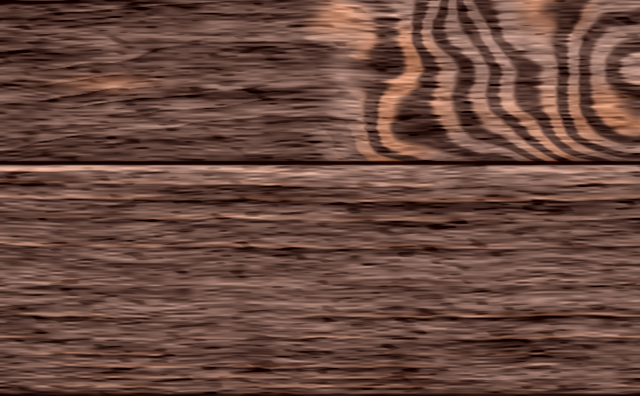
Reproduce this texture procedurally as a Shadertoy shader.

```glsl
// Two weathered brown planks split by a dark horizontal seam.
// Stretched noise gives the raised fibres, sharp ridges of a phase field give
// the growth rings, and a warped phase field gives the figured upper right.
#define SEAM_Y 0.588
#define BASE_TONE 0.445
#define FIBRE_CONTRAST 0.52
#define RELIEF_CONTRAST 0.42
#define CRACK_DEPTH 0.16
#define RING_LIGHT 0.25
#define RING_DARK 0.27
#define FIGURE_START 0.80
#define FIGURE_BANDS 6.5
#define WARM_TINT vec3(0.09, 0.0, -0.07)

float hash(vec2 p) {
    return fract(sin(dot(p, vec2(127.1, 311.7))) * 43758.5453);
}

float noise(vec2 p) {
    vec2 i = floor(p), f = fract(p);
    f = f * f * (3.0 - 2.0 * f);
    return mix(mix(hash(i), hash(i + vec2(1, 0)), f.x),
               mix(hash(i + vec2(0, 1)), hash(i + vec2(1, 1)), f.x), f.y);
}

float fbm(vec2 p) {
    float sum = 0.0, amp = 0.5;
    for (int i = 0; i < 4; i++) {
        sum += amp * noise(p);
        p = p * 2.03 + 17.3;
        amp *= 0.5;
    }
    return sum / 0.9375;
}

// Long horizontal fibres, from broad streaks to hair-thin lines
float fibres(vec2 p) {
    p.y += 0.012 * noise(p * vec2(5.0, 8.0));
    return 0.35 * noise(p * vec2(3.0, 42.0))
         + 0.35 * noise(p * vec2(11.0, 95.0) + 31.0)
         + 0.30 * noise(p * vec2(28.0, 190.0) + 57.0);
}

// Growth ring edge: x is the light ridge, y the dark groove beneath it
vec2 ringEdge(float phase, float slope) {
    float above = fract(phase) / slope;
    float below = (1.0 - fract(phase)) / slope;
    return vec2(exp(-above / 0.005) * smoothstep(0.0, 0.003, above),
                exp(-below / 0.010) * smoothstep(0.0, 0.003, below));
}

// Lower plank: straight rings, wide in the middle and dense at the bottom
float lowerTone(vec2 p, float grain, out float warmth) {
    float d = p.y - 0.31 + 0.035 * (fbm(p * vec2(1.6, 2.0)) - 0.5)
            + 0.005 * (noise(p * vec2(16.0, 7.0)) - 0.5);
    float slope = 10.0 + 400.0 * d * d;
    vec2 ring = ringEdge(10.0 * d + 133.0 * d * d * d + 0.3, slope);
    float breaks = smoothstep(0.2, 0.7, noise(p * vec2(6.0, 32.0)));
    float streak = noise(p * vec2(1.5, 24.0) + 9.0) - 0.5;
    warmth = ring.x * breaks;
    float lip = smoothstep(0.548, 0.572, p.y + 0.02 * (grain - 0.5));
    return BASE_TONE + RING_LIGHT * ring.x * breaks
         - RING_DARK * ring.y * (0.5 + 0.5 * breaks)
         + 0.15 * streak * smoothstep(0.0, 0.12, abs(d)) + 0.22 * lip;
}

// Upper plank: wavy dark grain on the left, swirling bands on the right
float upperTone(vec2 p, float grain, out float warmth) {
    float wave = 26.0 * p.y + 3.5 * fbm(p * vec2(1.8, 4.0) + 3.0) - 2.0 * p.x;
    vec2 ring = ringEdge(wave, 26.0);
    float breaks = smoothstep(0.3, 0.75, noise(p * vec2(5.0, 20.0) + 8.0));
    vec2 knot = (p - vec2(0.27, 0.79)) / vec2(0.12, 0.022);
    float glow = exp(-dot(knot, knot));
    float plain = BASE_TONE - 0.05 + 0.12 * (fbm(p * vec2(2.0, 9.0)) - 0.5)
                + breaks * (0.14 * ring.x - 0.25 * ring.y) + 0.16 * glow;

    vec2 eye = p - vec2(1.54, 0.79);
    float phase = FIGURE_BANDS * p.x + 2.4 * noise(p * vec2(4.0, 5.0))
                + 0.8 * noise(p * vec2(10.0, 12.0)) + 0.35 * (grain - 0.5)
                - 2.2 * exp(-(p.y - SEAM_Y) * 13.0)
                + 2.6 * exp(-26.0 * dot(eye, eye));
    float band = smoothstep(0.15, 0.8, 0.5 + 0.5 * cos(6.2832 * phase));
    float patches = noise(p * vec2(5.0, 7.0) + 21.0);
    float pale = exp(-pow((p.x - 0.86) / 0.06, 2.0));
    float figured = mix(0.31, 0.57 + 0.12 * patches, max(band, 0.75 * pale));

    float side = p.x + 0.12 * (noise(p * vec2(4.0, 9.0)) - 0.5);
    float blend = smoothstep(FIGURE_START - 0.05, FIGURE_START + 0.05, side);
    warmth = mix(0.7 * glow, band * smoothstep(0.3, 0.8, patches), blend);
    return mix(plain, figured, blend);
}

void mainImage(out vec4 fragColor, in vec2 fragCoord) {
    vec2 p = fragCoord / iResolution.y;
    float grain = fibres(p);
    float relief = grain - fibres(p + vec2(0.001, 0.004));

    float warmLow, warmHigh;
    float low = lowerTone(p, grain, warmLow);
    float high = upperTone(p, grain, warmHigh);
    float upper = smoothstep(-0.002, 0.002, p.y - SEAM_Y);
    float tone = mix(low, high, upper);
    float warmth = mix(warmLow, warmHigh, upper);

    // Fibre texture and short slanted cracks
    tone += FIBRE_CONTRAST * (grain - 0.5) + RELIEF_CONTRAST * relief;
    float crack = noise(vec2(22.0 * p.x + 35.0 * p.y, 125.0 * p.y - 9.0 * p.x));
    tone -= CRACK_DEPTH * smoothstep(0.66, 0.92, crack);

    // Rounded shade above the seam, the seam itself and the bottom edge
    float rise = p.y - SEAM_Y;
    tone *= 1.0 - 0.5 * upper * exp(-max(rise, 0.0) / 0.016);
    tone *= mix(0.12, 1.0, smoothstep(0.002, 0.008, abs(rise)));
    tone *= mix(0.3, 1.0, smoothstep(0.002, 0.010, p.y));

    // Brown ramp from near black to pale pink, with orange highlights
    tone = clamp(tone, 0.06, 0.92);
    vec3 wood = tone * vec3(1.0, 0.88, 0.82) - vec3(0.0, 0.07, 0.08);
    fragColor = vec4(clamp(wood + WARM_TINT * warmth, 0.0, 1.0), 1.0);
}
```
